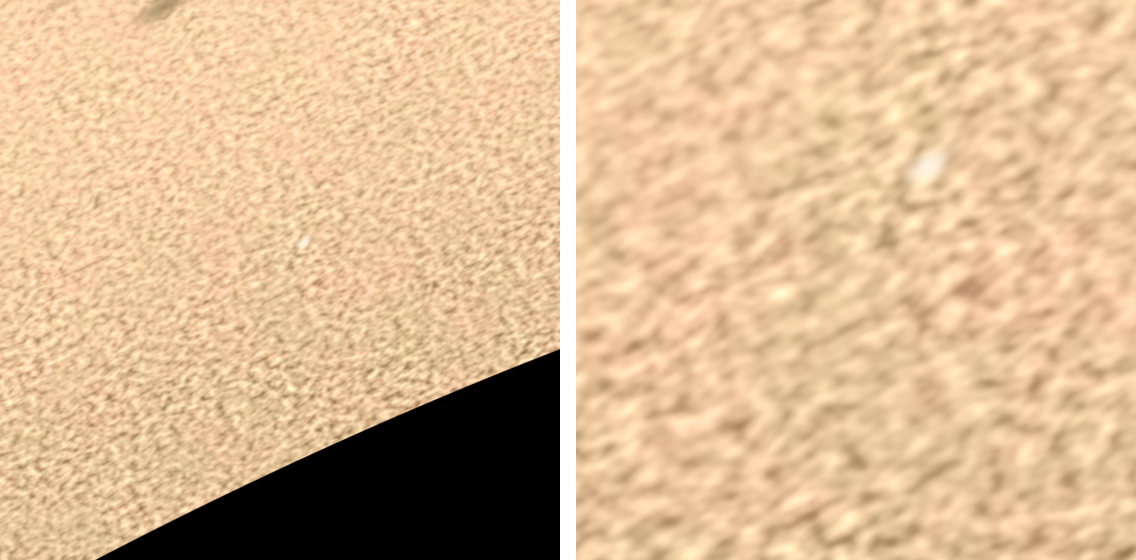
Left, the full canvas; right, a detail of the centre.
Write a WebGL 2 fragment shader that draws this texture.

```glsl
#version 300 es
precision highp float;
// Soft, slanted sand grain fading from peach to tan, cut off by a black curved edge.

uniform vec2 u_resolution;
out vec4 fragColor;

const vec3 LIT_SAND = vec3(0.985, 0.828, 0.665);
const vec3 SHADED_SAND = vec3(0.890, 0.755, 0.592);
const vec3 SMUDGE_COLOR = vec3(0.58, 0.49, 0.35);
const vec3 SPECK_COLOR = vec3(1.0, 0.96, 0.89);
const vec3 PINK_SHIFT = vec3(0.022, -0.012, 0.012);

const float GRAIN_ANGLE = 0.45;
const vec2 GRAIN_FREQ = vec2(54.0, 88.0);   // cells along and across the slant
const float GRAIN_LIT = 0.15;               // contrast in the bright area
const float GRAIN_SHADED = 0.27;            // contrast in the dull area
const float PIT_DEPTH = 0.40;
const float WARP = 0.006;

const float EDGE_START = 0.17;
const float EDGE_SLOPE = 0.52;
const float EDGE_BEND = 0.08;

vec2 rotate(vec2 p, float angle) {
    float c = cos(angle), s = sin(angle);
    return vec2(c * p.x + s * p.y, c * p.y - s * p.x);
}

// Unit gradient for a lattice cell, from an integer hash
vec2 cellGradient(vec2 cell) {
    uvec2 q = uvec2(ivec2(cell) + 4096);
    uint h = q.x * 1597334677u ^ q.y * 3812015801u;
    h = (h ^ (h >> 15)) * 2246822519u;
    h ^= h >> 13;
    float angle = float(h & 65535u) / 65536.0 * 6.28319;
    return vec2(cos(angle), sin(angle));
}

float gradientNoise(vec2 p) {
    vec2 i = floor(p), f = p - i;
    vec2 w = f * f * f * (f * (f * 6.0 - 15.0) + 10.0);
    vec2 e = vec2(0.0, 1.0);
    float a = dot(cellGradient(i), f);
    float b = dot(cellGradient(i + e.yx), f - e.yx);
    float c = dot(cellGradient(i + e.xy), f - e.xy);
    float d = dot(cellGradient(i + e.yy), f - e.yy);
    return mix(mix(a, b, w.x), mix(c, d, w.x), w.y);
}

// Two layers of slanted grain, bent so the direction wanders
float grain(vec2 p) {
    vec2 bend = vec2(gradientNoise(p * 15.0), gradientNoise(p * 15.0 + 37.0));
    vec2 q = rotate(p + WARP * bend, GRAIN_ANGLE) * GRAIN_FREQ;
    float n = gradientNoise(q);
    n += 0.55 * gradientNoise(rotate(q, 0.3) * 1.75 + 71.0);
    return n;
}

// Soft slanted ellipse
float blob(vec2 p, vec2 center, vec2 radius) {
    vec2 q = rotate(p - center, 0.55) / radius;
    return exp(-dot(q, q));
}

float edgeHeight(float x) {
    float t = x - EDGE_START;
    return EDGE_SLOPE * t - EDGE_BEND * t * t;
}

void main() {
    vec2 p = gl_FragCoord.xy / u_resolution;

    // Broad light from the upper left, with faint patches
    float patches = gradientNoise(p * 5.0 + 11.0) + 0.6 * gradientNoise(p * 13.0 + 5.0);
    float light = smoothstep(0.0, 1.0, p.y - 0.35 * p.x + 0.1 + 0.16 * patches);
    vec3 color = mix(SHADED_SAND, LIT_SAND, light);

    // Patchy tint between pink and olive
    float tint = gradientNoise(p * 9.0 + 53.0) + 0.7 * gradientNoise(p * 34.0 + 19.0);
    color += PINK_SHIFT * tint;

    // Grain, with deeper dark pits than bright crests
    float n = grain(p);
    float pits = max(-n - 0.2, 0.0);
    float contrast = mix(GRAIN_SHADED, GRAIN_LIT, light);
    contrast *= 1.0 + 0.5 * gradientNoise(p * 8.0 + 29.0);
    color += contrast * (n - PIT_DEPTH * pits) * vec3(1.0, 0.98, 0.96);

    // Smudges at the top and one pale speck
    float smudge = 0.75 * blob(p, vec2(0.295, 0.99), vec2(0.055, 0.016));
    smudge += 0.3 * blob(p, vec2(0.11, 1.0), vec2(0.035, 0.012));
    color = mix(color, SMUDGE_COLOR, smudge);
    color = mix(color, SPECK_COLOR, blob(p, vec2(0.543, 0.568), vec2(0.012, 0.007)));

    // Smooth cut to black below the curved edge
    float pixel = 1.0 / u_resolution.y;
    float sand = smoothstep(-pixel, pixel, p.y - edgeHeight(p.x));
    fragColor = vec4(clamp(color, 0.0, 1.0) * sand, 1.0);
}
```
